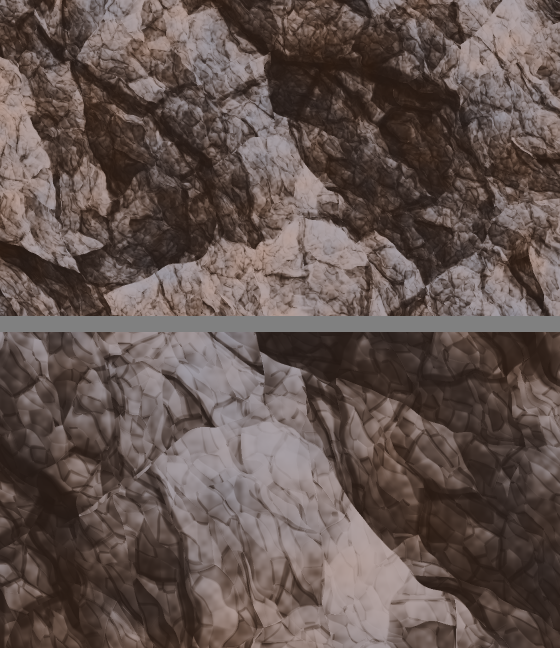
Top: the whole. Bottom: its middle third, enlarged.
A WebGL 1 fragment shader for this texture:

```glsl
precision highp float;
// A weathered cliff of fractured brown rock. Nested, stretched Voronoi cells
// act as tilted facets; every level is broken inside the blocks of the level
// above, with cast shadows, lit rims and cracks along the cell borders.

uniform vec2 u_resolution;

const int LEVELS = 5;
const float BLOCK_FREQ = 2.6;      // large blocks per canvas height
const float FREQ_STEP = 2.3;
const float LEVEL_FADE = 0.8;
const float GRAIN_ANGLE = -0.96;   // slabs descend to the right
const float GRAIN_STRETCH = 0.6;
const float TURN = 0.9;            // spread of fracture directions
const vec2 LIGHT = vec2(0.5, 0.86);
const float BULGE = 0.9;
const float SHADOW = 3.0;
const float RIM = 1.2;
const float CRACK = 1.7;
const float GAIN = 1.4;
const float BIAS = 0.16;
const vec3 DEEP_BROWN = vec3(0.135, 0.09, 0.07);
const vec3 ROCK_BROWN = vec3(0.39, 0.32, 0.29);
const vec3 PALE_GREY = vec3(0.70, 0.65, 0.655);
const vec3 RUST_SHIFT = vec3(0.07, 0.0, -0.06);

vec3 hash3(vec2 p) {
  vec3 q = fract(p.xyx * vec3(0.1031, 0.1030, 0.0973));
  q += dot(q, q.yxz + 33.33);
  return fract((q.xxy + q.yzz) * q.zyx);
}

vec2 noise2(vec2 p) {
  vec2 i = floor(p);
  vec2 f = fract(p);
  f = f * f * (3.0 - 2.0 * f);
  vec2 low = mix(hash3(i).xy, hash3(i + vec2(1.0, 0.0)).xy, f.x);
  vec2 high = mix(hash3(i + vec2(0.0, 1.0)).xy, hash3(i + 1.0).xy, f.x);
  return mix(low, high, f.y) - 0.5;
}

// Coordinates along and across a fracture direction
vec2 toGrain(vec2 p, float angle) {
  vec2 along = vec2(cos(angle), sin(angle));
  return vec2(dot(p, along), dot(p, vec2(-along.y, along.x)));
}

// Brightness of one fracture level; id receives the cell of the facet
float fracture(vec2 p, float freq, float turn, out vec2 id) {
  float angle = GRAIN_ANGLE + turn;
  vec2 light = toGrain(LIGHT, angle);
  vec2 q = toGrain(p, angle) * vec2(GRAIN_STRETCH, 1.0) * freq;
  vec2 base = floor(q);
  vec2 r1 = vec2(0.0), r2 = vec2(1.0);
  float d1 = 9.0, d2 = 9.0, tilt1 = 0.0, tilt2 = 0.0;
  id = base;
  for (int j = -1; j <= 1; j++) {
    for (int i = -1; i <= 1; i++) {
      vec2 cell = base + vec2(float(i), float(j));
      vec3 h = hash3(cell);
      vec2 r = cell + 0.05 + 0.9 * h.xy - q;
      float d = dot(r, r);
      if (d < d1) {
        d2 = d1; r2 = r1; tilt2 = tilt1;
        d1 = d; r1 = r; tilt1 = h.z; id = cell;
      } else if (d < d2) {
        d2 = d; r2 = r; tilt2 = h.z;
      }
    }
  }
  // Distance to the border, and how far it faces the light
  float gap = max(length(r2 - r1), 0.001);
  float border = (d2 - d1) / (2.0 * gap);
  float facing = max(dot(r2 - r1, light) / gap, 0.0);
  float soft = 0.7 * freq / u_resolution.y;
  float own = 0.5 + 0.5 * smoothstep(0.0, soft, border);

  float tone = 2.0 * mix(tilt2, tilt1, own) - 1.0;
  tone -= BULGE * dot(mix(r2, r1, own), light);

  // The higher neighbour casts a shadow, the higher facet gets a rim
  float step12 = fract(tilt2 * 17.0) - fract(tilt1 * 17.0);
  tone -= SHADOW * facing * max(step12, 0.0) * (1.0 - smoothstep(0.0, 0.32, border));
  tone += RIM * facing * max(-step12, 0.0) * (1.0 - smoothstep(0.0, 0.12, border));

  // Only some borders open into cracks
  float open = smoothstep(0.35, 0.9, fract((tilt1 + tilt2) * 7.0));
  float width = 0.035 * open;
  return tone - CRACK * open * (1.0 - smoothstep(width, width + soft + 0.02, border));
}

vec3 rock(vec2 p) {
  // Ragged outlines
  vec2 q = p + 0.09 * noise2(p * 3.5) + 0.03 * noise2(p * 13.0 + 5.0);
  q += 0.010 * noise2(p * 45.0 + 9.0);

  // Broad slopes, then facets inside facets
  vec2 slope = noise2(toGrain(p, GRAIN_ANGLE) * vec2(1.6, 3.0) + 20.0);
  float tone = BIAS + 0.9 * slope.x;
  float freq = BLOCK_FREQ, weight = 0.5, turn = 0.0;
  vec2 id;
  for (int i = 0; i < LEVELS; i++) {
    tone += weight * fracture(q, freq, turn, id);
    vec3 h = hash3(id + 31.0);
    q += 5.0 * h.xy;
    turn = TURN * (h.z - 0.5);
    freq *= FREQ_STEP;
    weight *= LEVEL_FADE;
  }

  // Grit
  tone += 0.35 * noise2(p * 75.0).x + 0.4 * noise2(p * 160.0 + 3.0).x;

  // Tone curve and stone colours
  tone *= GAIN;
  tone = 0.5 + 0.5 * tone / sqrt(1.0 + tone * tone);
  vec3 color = mix(DEEP_BROWN, ROCK_BROWN, min(tone / 0.46, 1.0));
  color = mix(color, PALE_GREY, max((tone - 0.46) / 0.54, 0.0));
  float rust = noise2(p * 6.0 + 40.0).x + 0.6 * noise2(p * 24.0).y;
  return color + RUST_SHIFT * rust * (0.3 + 0.7 * tone);
}

void main() {
  // Four samples per pixel smooth the edges
  vec3 color = vec3(0.0);
  for (int j = 0; j < 2; j++) {
    for (int i = 0; i < 2; i++) {
      vec2 offset = 0.5 * vec2(float(i), float(j)) - 0.25;
      color += rock((gl_FragCoord.xy + offset) / u_resolution.y);
    }
  }
  gl_FragColor = vec4(color * 0.25, 1.0);
}
```
